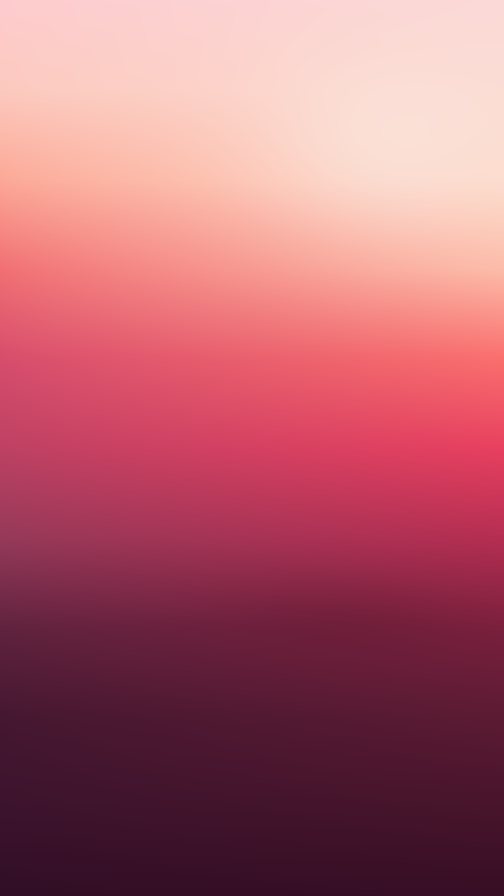
This background is drawn by a WebGL 1 fragment shader. Its source:

```glsl
precision highp float;

// A soft dusk gradient from blush through coral and rose to dark plum.
// Two vertical colour ramps, one per side, are blended across the width;
// a pale glow lies at the upper right and a faint shadow under the rose.

uniform vec2 u_resolution;

// Left ramp, top to bottom in equal steps
const vec3 LEFT_BLUSH    = vec3(0.992, 0.796, 0.804);
const vec3 LEFT_PEACH    = vec3(0.990, 0.788, 0.745);
const vec3 LEFT_APRICOT  = vec3(0.988, 0.660, 0.590);
const vec3 LEFT_CORAL    = vec3(0.945, 0.435, 0.450);
const vec3 LEFT_ROSE     = vec3(0.840, 0.300, 0.425);
const vec3 LEFT_BERRY    = vec3(0.740, 0.255, 0.390);
const vec3 LEFT_MAUVE    = vec3(0.585, 0.225, 0.350);
const vec3 LEFT_WINE     = vec3(0.375, 0.137, 0.245);
const vec3 LEFT_PLUM     = vec3(0.270, 0.090, 0.190);
const vec3 LEFT_DUSK     = vec3(0.235, 0.075, 0.175);
const vec3 LEFT_NIGHT    = vec3(0.190, 0.055, 0.145);

// Right ramp, top to bottom in equal steps
const vec3 RIGHT_BLUSH   = vec3(0.984, 0.850, 0.843);
const vec3 RIGHT_PEARL   = vec3(0.985, 0.855, 0.825);
const vec3 RIGHT_CREAM   = vec3(0.990, 0.855, 0.790);
const vec3 RIGHT_APRICOT = vec3(0.990, 0.730, 0.655);
const vec3 RIGHT_CORAL   = vec3(0.980, 0.435, 0.430);
const vec3 RIGHT_ROSE    = vec3(0.910, 0.250, 0.375);
const vec3 RIGHT_BERRY   = vec3(0.710, 0.180, 0.320);
const vec3 RIGHT_WINE    = vec3(0.480, 0.125, 0.240);
const vec3 RIGHT_PLUM    = vec3(0.360, 0.105, 0.200);
const vec3 RIGHT_DUSK    = vec3(0.280, 0.080, 0.170);
const vec3 RIGHT_NIGHT   = vec3(0.215, 0.055, 0.145);

const float RAMP_STEPS    = 10.0;
const float SIDE_BIAS     = 0.85;   // below 1 widens the right ramp
const vec3  GLOW_COLOR    = vec3(0.984, 0.886, 0.850);
const vec2  GLOW_CENTER   = vec2(0.79, 0.85);
const vec2  GLOW_SIZE     = vec2(0.25, 0.095);
const float GLOW_AMOUNT   = 0.85;
const vec3  SHADOW_COLOR  = vec3(0.400, 0.105, 0.200);
const vec2  SHADOW_CENTER = vec2(0.66, 0.30);
const vec2  SHADOW_SIZE   = vec2(0.22, 0.045);
const float SHADOW_AMOUNT = 0.35;

// Moves to the next ramp colour over one step
vec3 toward(vec3 color, vec3 next, float progress) {
  return mix(color, next, clamp(progress, 0.0, 1.0));
}

vec3 leftRamp(float s) {
  vec3 c = toward(LEFT_BLUSH, LEFT_PEACH, s);
  c = toward(c, LEFT_APRICOT, s - 1.0);
  c = toward(c, LEFT_CORAL, s - 2.0);
  c = toward(c, LEFT_ROSE, s - 3.0);
  c = toward(c, LEFT_BERRY, s - 4.0);
  c = toward(c, LEFT_MAUVE, s - 5.0);
  c = toward(c, LEFT_WINE, s - 6.0);
  c = toward(c, LEFT_PLUM, s - 7.0);
  c = toward(c, LEFT_DUSK, s - 8.0);
  return toward(c, LEFT_NIGHT, s - 9.0);
}

vec3 rightRamp(float s) {
  vec3 c = toward(RIGHT_BLUSH, RIGHT_PEARL, s);
  c = toward(c, RIGHT_CREAM, s - 1.0);
  c = toward(c, RIGHT_APRICOT, s - 2.0);
  c = toward(c, RIGHT_CORAL, s - 3.0);
  c = toward(c, RIGHT_ROSE, s - 4.0);
  c = toward(c, RIGHT_BERRY, s - 5.0);
  c = toward(c, RIGHT_WINE, s - 6.0);
  c = toward(c, RIGHT_PLUM, s - 7.0);
  c = toward(c, RIGHT_DUSK, s - 8.0);
  return toward(c, RIGHT_NIGHT, s - 9.0);
}

// Gaussian falloff of an upright ellipse
float softSpot(vec2 uv, vec2 center, vec2 size) {
  vec2 d = (uv - center) / size;
  return exp(-dot(d, d));
}

void main() {
  vec2 uv = gl_FragCoord.xy / u_resolution;

  // Sky
  float rampPosition = (1.0 - uv.y) * RAMP_STEPS;
  float side = pow(uv.x, SIDE_BIAS);
  vec3 color = mix(leftRamp(rampPosition), rightRamp(rampPosition), side);

  // Glow and shadow
  float glow = GLOW_AMOUNT * softSpot(uv, GLOW_CENTER, GLOW_SIZE);
  float shadow = SHADOW_AMOUNT * softSpot(uv, SHADOW_CENTER, SHADOW_SIZE);
  color = mix(color, GLOW_COLOR, glow);
  color = mix(color, SHADOW_COLOR, shadow);

  gl_FragColor = vec4(color, 1.0);
}
```
